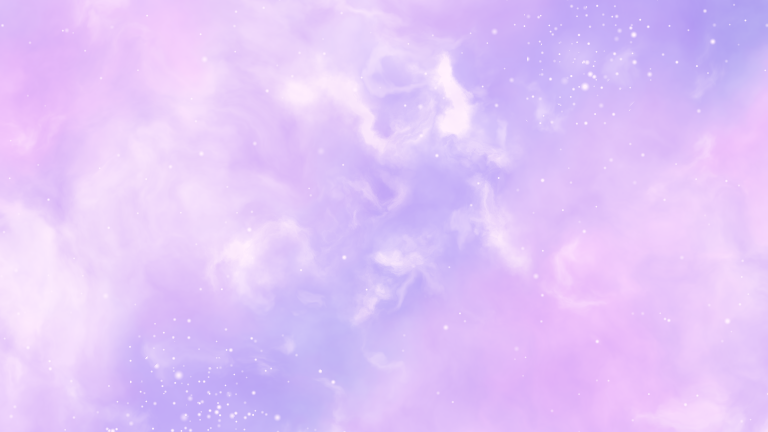
Give the GLSL for this texture, as a Shadertoy shader.

```glsl
// Pastel nebula: lavender haze, a diagonal indigo band, pale wisps and clustered stars.

const vec3 LAVENDER = vec3(0.895, 0.775, 0.980);
const vec3 PALE     = vec3(0.985, 0.915, 0.990);
const vec3 PINK     = vec3(0.925, 0.725, 0.980);
const vec3 INDIGO   = vec3(0.765, 0.675, 0.970);
const vec3 BLUE     = vec3(0.735, 0.705, 0.955);
const vec3 STAR     = vec3(1.000, 0.940, 1.000);
const vec3 MOTTLE   = vec3(0.130, 0.180, 0.030); // light and dark of small clouds

const float WARP        = 0.32;  // how far the clouds are folded
const float BAND_OFFSET = 0.43;  // where the band meets the lower edge
const float BAND_SPREAD = 0.058; // squared width of the band
const float WISP_WIDTH  = 0.050;
const float WISP_AMOUNT = 0.95;
const vec2  CLUSTER_TOP = vec2(1.35, 0.87);
const vec2  CLUSTER_LOW = vec2(0.46, 0.06);

// Start and end of the bright cloud arms
const vec4 ARMS[6] = vec4[6](
    vec4(0.99, 0.83, 1.10, 0.63), vec4(1.10, 0.63, 1.14, 0.46),
    vec4(0.50, 0.42, 0.73, 0.47), vec4(0.73, 0.45, 0.84, 0.57),
    vec4(0.85, 0.27, 0.94, 0.40), vec4(0.74, 0.76, 0.94, 0.69));

float hash(vec2 p) {
    vec3 q = fract(p.xyx * 0.1031);
    q += dot(q, q.yzx + 33.33);
    return fract((q.x + q.y) * q.z);
}

float noise(vec2 p) {
    vec2 i = floor(p), f = fract(p);
    f = f * f * (3.0 - 2.0 * f);
    return mix(mix(hash(i), hash(i + vec2(1, 0)), f.x),
               mix(hash(i + vec2(0, 1)), hash(i + vec2(1, 1)), f.x), f.y);
}

float fbm(vec2 p) {
    float sum = 0.0, amp = 0.5;
    for (int i = 0; i < 6; i++) {
        sum += amp * noise(p);
        p = mat2(0.8, 0.6, -0.6, 0.8) * p * 2.03 + 17.3;
        amp *= 0.5;
    }
    return sum;
}

float blob(vec2 p, vec2 center, float size) {
    vec2 d = (p - center) / size;
    return exp(-dot(d, d));
}

float segmentDistance(vec2 p, vec2 a, vec2 b) {
    vec2 ab = b - a;
    return length(p - a - ab * clamp(dot(p - a, ab) / dot(ab, ab), 0.0, 1.0));
}

// Bright soft dots, one at most in each cell of a grid.
float starLayer(vec2 p, float cells, float density, float seed) {
    vec2 g = p * cells, id = floor(g) + seed;
    vec2 center = 0.3 + 0.4 * vec2(hash(id + 3.1), hash(id + 7.7));
    float size = mix(0.09, 0.24, pow(hash(id + 11.9), 3.0));
    float d = length(fract(g) - center);
    float dotShape = 1.0 - smoothstep(0.0, size + 0.6 * cells / iResolution.y, d);
    return dotShape * mix(0.35, 1.2, hash(id + 23.5)) * step(hash(id), density);
}

void mainImage(out vec4 fragColor, in vec2 fragCoord) {
    vec2 p = fragCoord / iResolution.y;
    float width = iResolution.x / iResolution.y;

    // Folded coordinates give the clouds their curls
    vec2 fold = vec2(fbm(p * 3.0 + 4.0), fbm(p * 3.0 + 31.0)) - 0.5;
    vec2 q = p + WARP * fold;
    float soft = fbm(q * 3.0 + 9.0) - 0.5;
    float detail = fbm(q * 7.0 + 50.0) - 0.5;

    // Pale haze
    float paleArea = blob(p, vec2(0.42, 0.75), 0.35) + blob(p, vec2(1.70, 0.38), 0.25)
                   + 0.7 * blob(p, vec2(0.15, 0.40), 0.25);
    float haze = smoothstep(0.1, 1.0, 0.55 * paleArea + 0.2 + 1.2 * soft + 0.9 * detail);
    vec3 color = mix(LAVENDER, PALE, 0.9 * haze);

    // Pink clouds
    float pinkArea = blob(q, vec2(1.36, 0.18), 0.34) + blob(q, vec2(0.08, 0.82), 0.26)
                   + 0.8 * blob(q, vec2(width, 0.75), 0.2) + 0.6 * blob(q, vec2(0.45, 1.0), 0.2);
    color = mix(color, PINK, 0.8 * smoothstep(0.1, 1.0, pinkArea + 1.2 * detail));

    // Indigo band and cool corners
    float across = (q.x - q.y - BAND_OFFSET) * 0.7071;
    float corners = blob(q, vec2(0.0, 0.98), 0.13) + blob(q, vec2(width, 1.0), 0.22);
    float cool = exp(-across * across / BAND_SPREAD) + 0.8 * corners;
    cool = smoothstep(0.05, 1.2, cool + 1.4 * soft + 0.8 * detail);
    float blueness = blob(p, vec2(0.85, 0.05), 0.28) + corners;
    color = mix(color, mix(INDIGO, BLUE, min(blueness, 1.0)), 0.95 * cool);

    // Billowing arms of bright cloud, curled by finer folds
    vec2 curl = vec2(fbm(p * 9.0 + 70.0), fbm(p * 9.0 + 95.0)) - 0.5;
    float arms = 0.0;
    for (int i = 0; i < 6; i++) {
        float d = segmentDistance(p + 0.22 * curl, ARMS[i].xy, ARMS[i].zw) / WISP_WIDTH;
        arms = max(arms, exp(-d * d) + 0.3 * exp(-0.25 * d * d));
    }
    float billow = smoothstep(-0.28, 0.22, fbm(p * 11.0 + curl * 2.0 + 130.0) - 0.5);
    float ridge = 1.0 - abs(2.0 * fbm(q * 4.5 + 80.0) - 1.0);
    float veil = 0.45 * smoothstep(0.8, 1.0, ridge) * smoothstep(-0.1, 0.15, soft + detail);
    float wisp = max(arms * billow, veil);
    color = mix(color, PALE, clamp(WISP_AMOUNT * wisp, 0.0, 0.95));
    color += MOTTLE * (detail + 0.5 * curl.x);

    // Stars, sparse everywhere and dense in two clusters
    float cluster = blob(p, CLUSTER_TOP, 0.13) + blob(p, CLUSTER_LOW, 0.14);
    color = mix(color, INDIGO, 0.45 * cluster);
    float stars = 0.5 * blob(p, CLUSTER_TOP - vec2(0.02, 0.0), 0.05) * (0.5 + detail);
    for (int i = 0; i < 4; i++) {
        float layer = float(i), cells = 18.0 + 10.0 * layer;
        stars = max(stars, starLayer(p + 0.37 * layer, cells, 0.03 + 0.5 * cluster, 41.0 * layer));
    }
    fragColor = vec4(mix(color, STAR, min(stars, 1.0)), 1.0);
}
```
